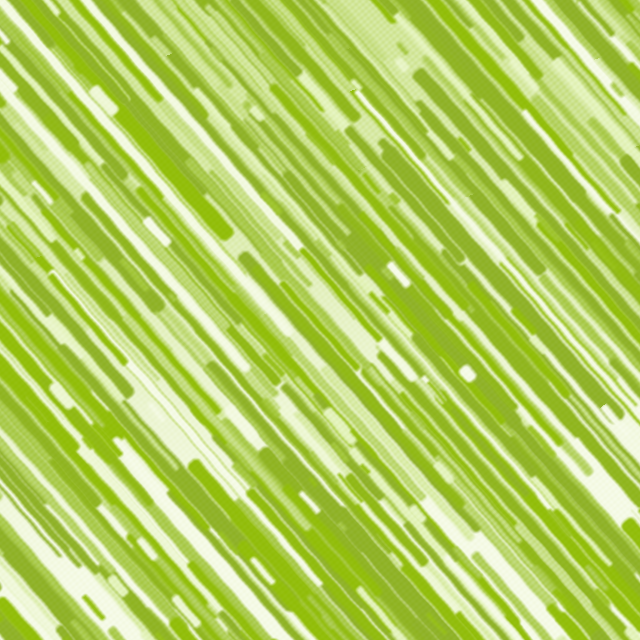
Reproduce this pattern procedurally as a three.js fragment shader.

```glsl
// Diagonal blunt-ended brush streaks in lime green, pale green and cream.
varying vec2 vUv;

vec3 hash3(vec3 k) {
  k = fract(k * vec3(0.1031, 0.1137, 0.0973));
  k += dot(k, k.yzx + 33.33);
  return fract((k.xxy + k.yzz) * k.zyx);
}

// Paints scattered bars. p.x runs along the streaks, p.y across them.
// halfWidth is a range in lanes, span a range in cell lengths.
void paintStreaks(inout vec3 colour, vec2 p, float lanes, float cell, float density,
                  vec2 halfWidth, vec2 span, vec3 toneA, vec3 toneB, float seed) {
  float lane = floor(p.y * lanes);
  for (int i = -1; i <= 1; i++) {
    float row = lane + float(i);
    float slide = hash3(vec3(row + 200.0, seed, 7.0)).x;
    float along = p.x / cell + slide;
    // a streak can reach from its own cell into the next one
    for (int j = -1; j <= 0; j++) {
      float column = floor(along) + float(j);
      vec3 id = vec3(row + 200.0, column + 90.0, seed);
      vec3 shape = hash3(id);
      vec3 look = hash3(id + 41.7);
      float start = column + shape.x;
      float end = start + mix(span.x, span.y, shape.y);
      float dx = (along - clamp(along, start, end)) * cell;
      float dy = p.y - (row + 0.5 + 0.3 * (look.z - 0.5)) / lanes;
      float w = mix(halfWidth.x, halfWidth.y, shape.z) / lanes;
      // corners are rounded, ends stay blunt
      vec2 q = max(abs(vec2(dx, dy)) - vec2(0.0, 0.25 * w), 0.0);
      float d = length(q) - 0.75 * w;
      float cover = (1.0 - smoothstep(-0.0038, 0.0038, d)) * step(look.x, density);
      float tone = smoothstep(0.25, 0.75, look.y);
      colour = mix(colour, mix(toneA, toneB, tone), cover);
    }
  }
}

void main() {
  vec3 lime = vec3(0.575, 0.745, 0.045);
  vec3 olive = vec3(0.565, 0.70, 0.165);
  vec3 leaf = vec3(0.67, 0.795, 0.31);
  vec3 pale = vec3(0.785, 0.875, 0.53);
  vec3 mist = vec3(0.89, 0.95, 0.73);
  vec3 cream = vec3(0.96, 0.98, 0.90);

  // axes along and across the strokes, with a very slight bend
  vec2 p = vec2(dot(vUv, vec2(0.656, -0.755)), dot(vUv, vec2(0.755, 0.656)));
  p.y += 0.0006 * sin(p.x * 23.0 + p.y * 60.0) + 0.0005 * sin(p.x * 117.0 - p.y * 90.0);

  // ground fades from pale green at the top to cream at the bottom
  float low = smoothstep(1.0, 0.1, vUv.y + 0.2 * (0.5 - vUv.x));
  vec3 colour = mix(mix(pale, mist, 0.35), cream, low);

  // tinted strokes, then the evenly spaced main green ones
  paintStreaks(colour, p, 46.0, 0.6, 0.7, vec2(0.25, 0.5), vec2(0.4, 1.0),
               leaf, mix(pale, mist, 0.7 * low), 1.0);
  paintStreaks(colour, p, 33.0, 0.7, 0.97, vec2(0.24, 0.46), vec2(0.65, 1.0),
               lime, olive, 2.0);

  // thin half-tone strokes, denser toward the upper left
  paintStreaks(colour, p, 72.0, 0.5, 0.26 + 0.25 * smoothstep(0.3, 1.1, vUv.y - 0.4 * vUv.x + 0.2),
               vec2(0.2, 0.5), vec2(0.4, 1.0), leaf, pale, 3.0);

  // long light gaps and finer green strokes over them
  paintStreaks(colour, p, 22.0, 1.1, 0.62, vec2(0.09, 0.18), vec2(0.5, 1.0),
               mist, cream, 4.0);
  paintStreaks(colour, p, 68.0, 0.5, 0.38, vec2(0.25, 0.55), vec2(0.3, 1.0),
               lime, olive, 5.0);

  // short light dabs and green nicks
  paintStreaks(colour, p, 54.0, 0.2, 0.13, vec2(0.2, 0.5), vec2(0.05, 0.3),
               mist, cream, 6.0);
  paintStreaks(colour, p, 80.0, 0.15, 0.1, vec2(0.2, 0.45), vec2(0.05, 0.4),
               lime, leaf, 7.0);

  // fine woven grain, strongest on the middle tones
  float grain = sin(p.x * 870.0) * 0.6 + sin(p.y * 790.0 + 2.0 * sin(p.x * 9.0)) * 0.4;
  float middle = smoothstep(0.1, 0.4, colour.b) * (1.0 - smoothstep(0.55, 0.85, colour.b));
  colour += vec3(0.014, 0.012, 0.038) * grain * (0.5 + middle);

  gl_FragColor = vec4(clamp(colour, 0.0, 1.0), 1.0);
}
```
